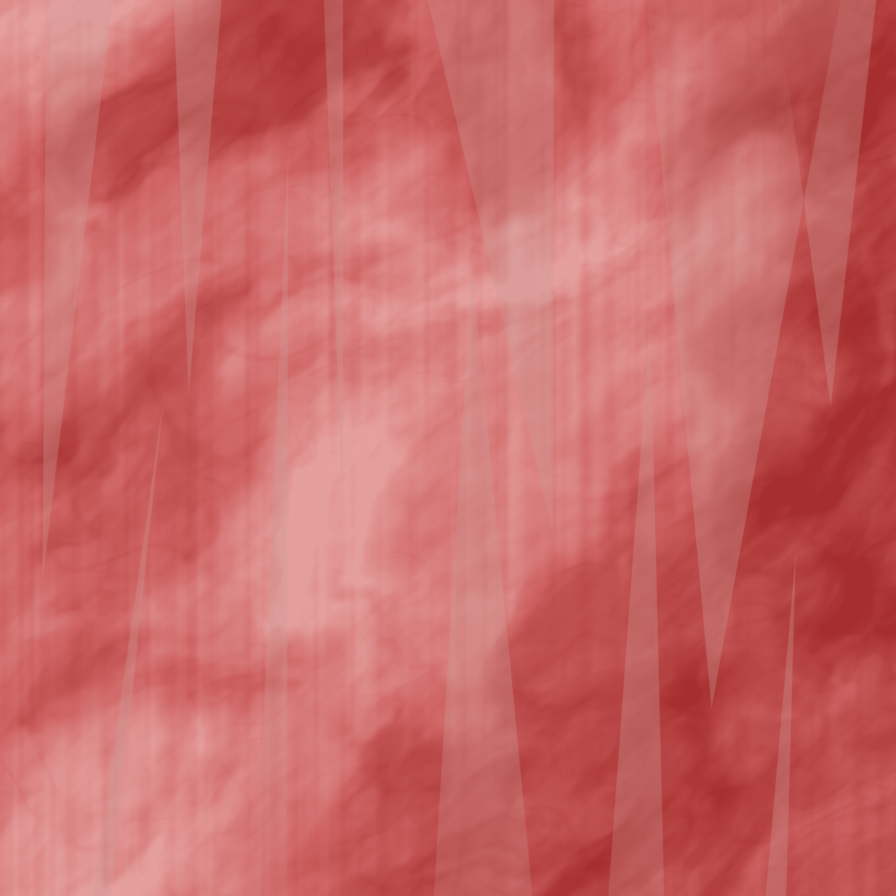
Write a WebGL 2 fragment shader that draws this texture.

```glsl
#version 300 es
precision highp float;
// Rosy veined fabric: diagonal warped-noise clouds set the tone, thin
// noise contours add wrinkles, and stretched noise adds vertical threads.
// Long sharp wedges scattered by a loop lay pale, greyish veils on top.

uniform vec2 u_resolution;
out vec4 fragColor;

#define CLOUD_SCALE vec2(2.3, 4.1)
#define CLOUD_ANGLE 0.72
#define CLOUD_CONTRAST 2.25
#define TONE_CENTER 0.56
#define WRINKLE_DEPTH 0.085
#define THREAD_TONE 0.34
#define THREAD_VEIL 0.55
#define VEIL_STRENGTH 0.34
#define WEDGE_COUNT 11
#define SEED 7.0

const vec3 DARK_RED = vec3(0.65, 0.18, 0.18);
const vec3 ROSE = vec3(0.81, 0.385, 0.385);
const vec3 PALE_PINK = vec3(0.885, 0.59, 0.585);
const vec3 VEIL_GREY = vec3(0.80, 0.60, 0.58);

float hash(vec2 cell) {
    uvec2 q = uvec2(ivec2(cell) + 4096) * uvec2(1597334673u, 3812015801u);
    uint h = (q.x ^ q.y) * 1597334673u;
    h = (h ^ (h >> 15)) * 2246822519u;
    return float((h ^ (h >> 13)) >> 8) / 16777216.0;
}

float noise(vec2 p) {
    vec2 cell = floor(p);
    vec2 f = p - cell;
    f = f * f * f * (f * (f * 6.0 - 15.0) + 10.0);
    float low = mix(hash(cell), hash(cell + vec2(1, 0)), f.x);
    float high = mix(hash(cell + vec2(0, 1)), hash(cell + vec2(1, 1)), f.x);
    return mix(low, high, f.y);
}

mat2 rotation(float angle) {
    float c = cos(angle), s = sin(angle);
    return mat2(c, -s, s, c);
}

float fbm(vec2 p) {
    float sum = 0.0, weight = 0.52;
    mat2 turn = 2.03 * rotation(0.5);
    for (int i = 0; i < 5; i++) {
        sum += weight * noise(p);
        p = turn * p + 17.3;
        weight *= 0.5;
    }
    return sum;
}

// Soft banks of light and dark that rise to the right.
float clouds(vec2 p) {
    vec2 q = rotation(CLOUD_ANGLE) * p * CLOUD_SCALE + SEED;
    vec2 warp = vec2(fbm(q * 1.3 + 31.0), fbm(q * 1.3 + 57.0)) - 0.5;
    return fbm(q + 1.1 * warp);
}

// Thin curling lines along the middle contour of warped noise.
float wrinkles(vec2 p) {
    float sum = 0.0, weight = 0.6;
    vec2 q = rotation(0.4) * p * vec2(9.0, 14.0);
    for (int i = 0; i < 3; i++) {
        vec2 warp = vec2(noise(q * 0.8 + 11.0), noise(q * 0.8 + 43.0));
        float level = abs(noise(q + 1.8 * warp) - 0.5);
        sum += weight * (1.0 - smoothstep(0.0, 0.16, level));
        q = rotation(0.6) * q * 1.8 + 9.1;
        weight *= 0.65;
    }
    return sum;
}

// Vertical threads of three widths, centred on zero.
float threads(vec2 p) {
    float broad = noise(vec2(p.x * 24.0, p.y * 0.9 + 3.0));
    float medium = noise(vec2(p.x * 75.0 + 19.0, p.y * 1.6));
    float fine = noise(vec2(p.x * 170.0 + 71.0, p.y * 3.0));
    return 0.35 * broad + 0.4 * medium + 0.25 * fine - 0.5;
}

// Wedges open up or down from a random tip; overlaps swap veil and ground.
float wedgeVeil(vec2 p, float pixel) {
    float veil = 0.0;
    for (int i = 0; i < WEDGE_COUNT; i++) {
        vec2 id = vec2(float(i), SEED);
        float r = hash(id + vec2(0, 30));
        vec2 tip = vec2((float(i) + hash(id)) / float(WEDGE_COUNT), 0.0);
        float direction = i % 2 == 0 ? 1.0 : -1.0;
        tip.y = 0.5 + direction * (0.55 * hash(id + vec2(0, 10)) - 0.42);
        float tilt = 0.26 * (hash(id + vec2(0, 20)) - 0.5);
        float slope = mix(0.018, 0.14, r * r);
        float along = (p.y - tip.y) * direction;
        float edge = abs(p.x - tip.x - tilt * along) - slope * along;
        float inside = 1.0 - smoothstep(-pixel, pixel, edge);
        inside *= step(0.0, along) * (1.0 - smoothstep(0.45, 1.0, along));
        veil = mix(veil, 1.0 - veil, inside);
    }
    return veil;
}

void main() {
    float side = min(u_resolution.x, u_resolution.y);
    vec2 p = gl_FragCoord.xy / side;

    float tone = TONE_CENTER + CLOUD_CONTRAST * (clouds(p) - 0.5);
    float thread = threads(p) * smoothstep(0.05, 0.7, tone);
    float fibre = noise(rotation(0.8) * p * vec2(28.0, 130.0)) - 0.5;
    tone += THREAD_TONE * thread + 0.05 * fibre;
    tone -= WRINKLE_DEPTH * (wrinkles(p) - 0.35);
    tone = clamp(tone, 0.0, 1.08);

    vec3 color = mix(DARK_RED, ROSE, min(tone * 2.0, 1.0));
    color = mix(color, PALE_PINK, max(tone * 2.0 - 1.0, 0.0));

    float veil = wedgeVeil(p, 1.0 / side) + THREAD_VEIL * thread;
    color = mix(color, VEIL_GREY, VEIL_STRENGTH * clamp(veil, 0.0, 1.0));
    fragColor = vec4(color, 1.0);
}
```
